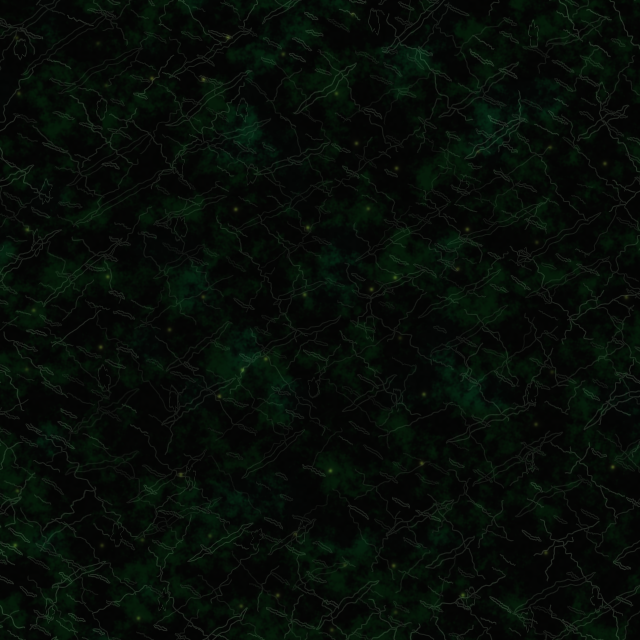
A WebGL 2 fragment shader for this texture:

```glsl
#version 300 es
precision highp float;
// Dark mossy ground with mottled green haze, fine broken cracks and small glowing specks.
uniform vec2 u_resolution;
out vec4 fragColor;

float hash(vec2 p) {
  vec3 q = fract(vec3(p.xyx) * 0.1031);
  q += dot(q, q.yzx + 33.33);
  return fract((q.x + q.y) * q.z);
}

vec2 hash2(vec2 p) {
  return vec2(hash(p + 17.3), hash(p + 71.9));
}

float noise(vec2 p) {
  vec2 i = floor(p), f = fract(p);
  f = f * f * (3.0 - 2.0 * f);
  float low = mix(hash(i), hash(i + vec2(1, 0)), f.x);
  float high = mix(hash(i + vec2(0, 1)), hash(i + vec2(1, 1)), f.x);
  return mix(low, high, f.y);
}

float fbm(vec2 p, float gain) {
  float sum = 0.0, weight = 1.0, total = 0.0;
  for (int i = 0; i < 5; i++) {
    sum += weight * noise(p);
    total += weight;
    weight *= gain;
    p = mat2(1.6, 1.2, -1.2, 1.6) * p + 9.7;
  }
  return sum / total;
}

vec2 rotate(vec2 p, float degrees) {
  float a = radians(degrees);
  return vec2(cos(a) * p.x + sin(a) * p.y, cos(a) * p.y - sin(a) * p.x);
}

// Jagged path height along a crack, centred on zero
float meander(float u, float seed) {
  return 0.34 * noise(vec2(u * 1.1, seed)) + 0.17 * noise(vec2(u * 4.5, seed + 5.0))
       + 0.1 * noise(vec2(u * 11.0, seed + 9.0)) - 0.305;
}

float lineCover(float d, float halfWidth, float px) {
  return clamp(0.5 + (halfWidth - d) / px, 0.0, 1.0);
}

// One crack per staggered cell; a gap splits it into a tapered pair
float cracks(vec2 p, float degrees, vec2 size, float rough, float gap, float density, float px) {
  vec2 g = rotate(p, degrees) / size + 40.0;
  g.x += hash(vec2(floor(g.y), degrees + 200.0));
  vec2 id = floor(g) + vec2(0.0, degrees + 200.0);
  vec2 q = (fract(g) - 0.5) * size;
  vec2 rnd = hash2(id);
  float halfLength = size.x * mix(0.25, 0.49, rnd.x);
  float seed = floor(rnd.y * 900.0);
  float u = q.x / size.y, e = 0.02;
  float slope = rough * (meander(u + e, seed) - meander(u - e, seed)) / (2.0 * e);
  float tilt = (rnd.y - 0.5) * 0.16;
  float y = q.y - q.x * tilt - size.y * (rough * meander(u, seed) + 0.16 * (rnd.x - 0.5));
  float along = q.x / halfLength;
  float split = gap * step(0.35, hash(id + 3.1)) * max(0.0, 1.0 - pow(along, 4.0));
  float d = abs(abs(y) - split) / sqrt(1.0 + slope * slope);
  float ends = lineCover(abs(q.x), halfLength, px);
  float strength = step(hash(id + 8.4), density) * mix(0.5, 1.2, hash(id + 5.7));
  return lineCover(d, 0.0009, px) * ends * strength;
}

// Small upright closed outlines with uneven edges
float loops(vec2 p, float cells, float px) {
  vec2 g = p * cells, id = floor(g);
  vec2 q = (fract(g) - 0.3 - 0.4 * hash2(id)) / cells;
  q.y *= 0.5;
  vec2 around = normalize(q + 1e-5);
  float radius = 0.004 + 0.007 * noise(around * 2.2 + id * 7.0 + 50.0);
  float d = abs(length(q) - radius) * 1.2;
  return lineCover(d, 0.0008, px) * step(hash(id + 2.6), 0.4);
}

// Soft round specks with a faint halo
float specks(vec2 p, float cells) {
  vec2 g = p * cells, id = floor(g) + 31.0;
  float d = length(fract(g) - 0.15 - 0.7 * hash2(id)) / cells;
  float glow = exp(-d * d / 0.000008) + 0.15 * exp(-d * d / 0.00005);
  return glow * step(hash(id + 6.2), 0.6) * mix(0.4, 1.0, hash(id + 1.4));
}

void main() {
  float scale = min(u_resolution.x, u_resolution.y);
  vec2 p = gl_FragCoord.xy / scale;
  float px = 1.0 / scale;
  float edge = smoothstep(0.1, 0.7, length(gl_FragCoord.xy / u_resolution - 0.5));

  // Mottled haze with small teal cores over a faint grey grain
  float haze = smoothstep(0.42, 0.76, fbm(p * 21.0 + 3.0, 0.78));
  float teal = smoothstep(0.62, 0.95, noise(p * 13.0 + 60.0));
  float grain = noise(p * 170.0) - 0.5;
  vec3 color = vec3(0.015, 0.017, 0.014) + 0.008 * grain;
  color += haze * vec3(0.004, 0.086, 0.02);
  color += teal * (0.15 + 0.85 * haze) * vec3(0.0, 0.05, 0.042);

  // Crossing cracks, bent slightly by a broad warp
  vec2 w = p + 0.03 * (vec2(noise(p * 4.0), noise(p * 4.0 + 23.0)) - 0.5);
  float line = cracks(w, -52.0, vec2(0.25, 0.058), 1.0, 0.0, 0.95, px);
  line = max(line, cracks(w, 30.0, vec2(0.18, 0.066), 0.5, 0.0045, 0.85, px));
  line = max(line, cracks(w, 55.0, vec2(0.12, 0.055), 1.0, 0.0, 0.6, px));
  line = max(line, cracks(w, -26.0, vec2(0.045, 0.024), 0.7, 0.002, 0.5, px));
  line = max(line, loops(w, 9.0, px));
  color += line * mix(0.75, 1.2, edge) * vec3(0.098, 0.112, 0.096);

  color += specks(p, 10.0) * vec3(0.23, 0.27, 0.1);
  fragColor = vec4(color, 1.0);
}
```
